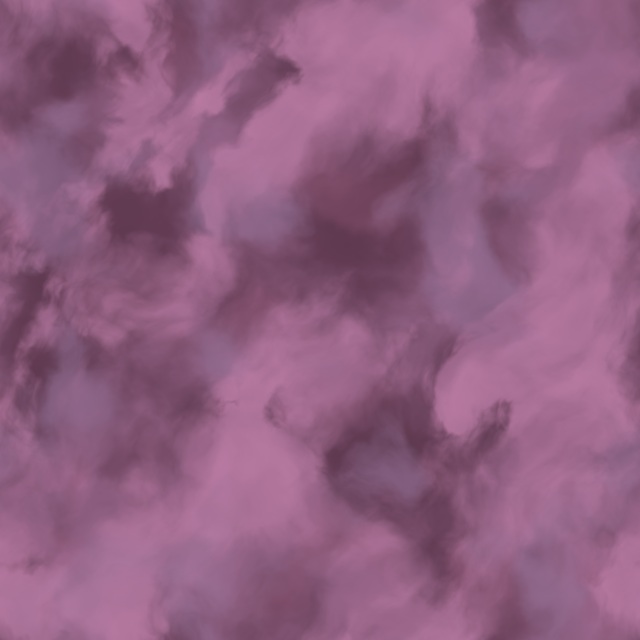
This texture is drawn by a Shadertoy shader. Its source:

```glsl
// Seamless mauve clouds: soft pink billows drifting over dusky plum shadows.

float hash(vec2 cell, float seed) {
    return fract(sin(dot(cell, vec2(127.1, 311.7)) + seed * 7.3) * 43758.5453);
}

// Contribution of one lattice corner, wrapped to the period
float corner(vec2 cell, vec2 offset, vec2 period, float seed) {
    float angle = 6.28318 * hash(mod(cell, period), seed);
    return dot(vec2(cos(angle), sin(angle)), offset);
}

float gradientNoise(vec2 p, vec2 period, float seed) {
    vec2 i = floor(p), f = fract(p);
    vec2 w = f * f * f * (f * (f * 6.0 - 15.0) + 10.0);
    vec2 e = vec2(1.0, 0.0);
    float low = mix(corner(i, f, period, seed),
                    corner(i + e.xy, f - e.xy, period, seed), w.x);
    float high = mix(corner(i + e.yx, f - e.yx, period, seed),
                     corner(i + e.xx, f - e.xx, period, seed), w.x);
    return mix(low, high, w.y);
}

// Tiling fractal noise; the cell counts are whole numbers
float fbm(vec2 p, vec2 cells, float seed) {
    float sum = 0.0, amp = 1.0;
    for (int i = 0; i < 6; i++) {
        sum += amp * gradientNoise(p * cells, cells, seed + float(i));
        cells *= 2.0;
        amp *= 0.47;
    }
    return sum;
}

// Rounded lumps with creases between them
float billow(vec2 p, vec2 cells, float seed) {
    float sum = 0.0, amp = 1.0;
    for (int i = 0; i < 4; i++) {
        sum += amp * (abs(gradientNoise(p * cells, cells, seed + float(i))) - 0.2);
        cells *= 2.0;
        amp *= 0.5;
    }
    return sum;
}

void mainImage(out vec4 fragColor, in vec2 fragCoord) {
    vec2 uv = fragCoord / iResolution.xy;

    // Gentle warp, then a whole-number shear that leans shapes up to the right
    vec2 p = uv + 0.05 * vec2(fbm(uv, vec2(4.0), 11.0), fbm(uv, vec2(4.0), 23.0));
    vec2 slant = vec2(p.x, p.y - p.x);

    // Cloud cover, with edges that vary from crisp to hazy
    float density = 0.65 * fbm(slant, vec2(4.0), 37.0)
                  + 0.55 * fbm(p, vec2(4.0), 51.0)
                  + 0.30 * billow(p, vec2(9.0), 67.0);
    float softness = mix(0.10, 0.34, smoothstep(-0.25, 0.25, fbm(uv, vec2(3.0), 83.0)));
    float cover = smoothstep(-softness, softness, density + 0.01);

    // Dusky layer behind, from deep plum to mauve with a trace of red
    float shade = fbm(p, vec2(4.0), 97.0) + 0.3 * density;
    vec3 shadow = mix(vec3(0.38, 0.23, 0.32), vec3(0.58, 0.39, 0.53),
                      smoothstep(-0.55, 0.48, shade));
    float blush = smoothstep(0.05, 0.5, fbm(p, vec2(5.0), 113.0));
    shadow = mix(shadow, vec3(0.55, 0.32, 0.43), 0.4 * blush);

    // Pink cloud tops with faint slanted streaks
    float streak = fbm(slant, vec2(5.0, 12.0), 131.0);
    float glow = fbm(p, vec2(6.0), 149.0) + 0.6 * density + 0.35 * streak;
    vec3 pink = mix(vec3(0.61, 0.40, 0.54), vec3(0.69, 0.455, 0.605),
                    smoothstep(-0.35, 0.4, glow));
    vec3 color = mix(shadow, pink, cover);

    // Lavender haze and fine mottling
    float haze = smoothstep(0.0, 0.5, fbm(p, vec2(5.0), 167.0));
    color = mix(color, vec3(0.59, 0.45, 0.60), haze * mix(0.6, 0.3, cover));
    color *= 1.0 + 0.05 * fbm(p, vec2(14.0), 181.0) + 0.02 * streak;

    fragColor = vec4(color, 1.0);
}
```
